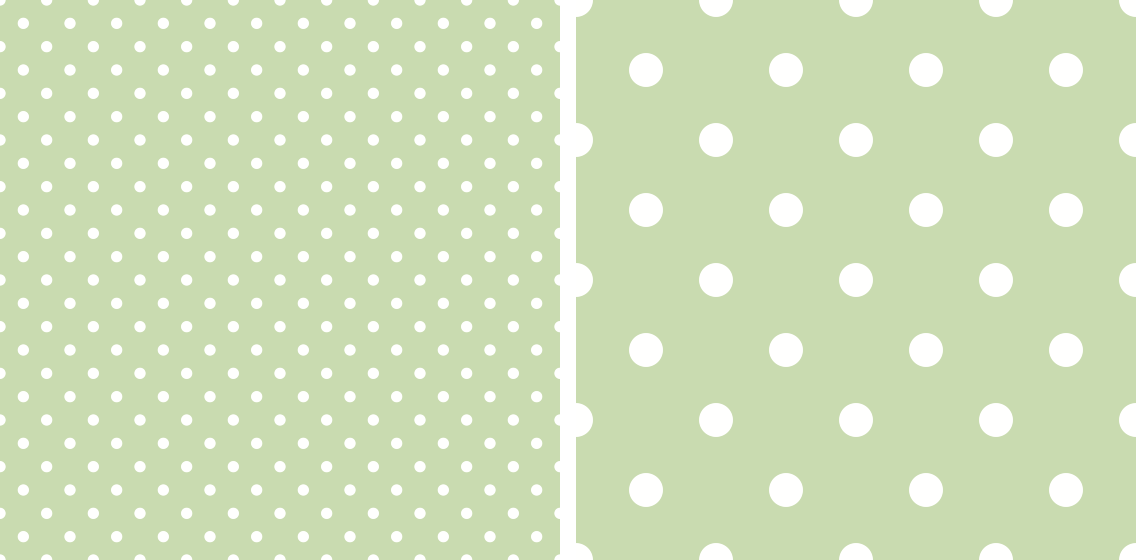
Left, the full canvas; right, a detail of the centre.
This pattern is drawn by a WebGL 1 fragment shader. Its source:

```glsl
precision highp float;
// Staggered white polka dots on a flat pale green ground.

uniform vec2 u_resolution;

const float REPEATS = 12.0;     // cells across and down
const float DOT_RADIUS = 0.121; // in cell widths
const float EDGE_PIXELS = 1.2;  // width of the smoothed edge
const vec3 GROUND_COLOR = vec3(0.788, 0.859, 0.690);
const vec3 DOT_COLOR = vec3(1.0, 1.0, 0.995);

// Distance to the nearest point of the unit grid.
float gridDistance(vec2 p) {
  return length(fract(p + 0.5) - 0.5);
}

// Signed distance to dots at the cell corners and cell centres.
float dotsDistance(vec2 p) {
  return min(gridDistance(p), gridDistance(p + 0.5)) - DOT_RADIUS;
}

void main() {
  vec2 cell = gl_FragCoord.xy / u_resolution * REPEATS;

  // Edge softness follows the size of one pixel in cell units.
  float halfEdge = 0.5 * EDGE_PIXELS * REPEATS / min(u_resolution.x, u_resolution.y);
  float dotMask = 1.0 - smoothstep(-halfEdge, halfEdge, dotsDistance(cell));

  gl_FragColor = vec4(mix(GROUND_COLOR, DOT_COLOR, dotMask), 1.0);
}
```
